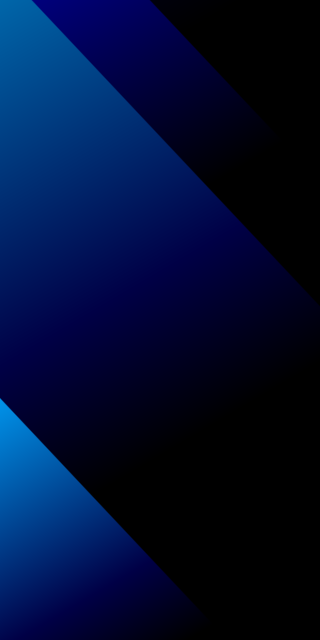
Reproduce this background procedurally as a Shadertoy shader.

```glsl
// Diagonal overlapping panels in blue, each fading down into black.
// Parallel slanted edges split the canvas; within each panel a linear
// gradient runs along a shared, differently tilted fade axis.

#define EDGE_SLOPE 1.062
#define FADE_TILT 0.59
#define FAR_EDGE -0.497
#define MID_EDGE -0.105
#define NEAR_EDGE 1.244

const vec3 BLACK = vec3(0.0);
const vec3 NAVY  = vec3(0.0, 0.0, 0.275);
const vec3 OCEAN = vec3(0.0, 0.40, 0.665);
const vec3 AZURE = vec3(0.0, 0.58, 0.92);
const vec3 ROYAL = vec3(0.0, 0.0, 0.52);
const vec3 DUSK  = vec3(0.0, 0.0, 0.13);

// Position of x between a and b, limited to 0..1
float ramp(float a, float b, float x) {
    return clamp((x - a) / (b - a), 0.0, 1.0);
}

// Bright colour to navy, then navy to black
vec3 panelFade(vec3 bright, float start, float middle, float end, float t) {
    vec3 upper = mix(bright, NAVY, ramp(start, middle, t));
    return mix(upper, BLACK, ramp(middle, end, t));
}

void mainImage(out vec4 fragColor, in vec2 fragCoord) {
    // Width spans 0..1, height 0..2, measured down from the top
    vec2 p = fragCoord / iResolution.xy;
    p = vec2(p.x, 2.0 * (1.0 - p.y));

    float across = p.y - EDGE_SLOPE * p.x;
    float fade = p.y + FADE_TILT * p.x;
    float soft = 0.6 * fwidth(across);

    // Panels from the far corner to the near one
    vec3 color = mix(DUSK, BLACK, ramp(0.0, 0.443, fade));
    vec3 farPanel = mix(ROYAL, BLACK, ramp(0.0, 0.965, fade));
    vec3 midPanel = panelFade(OCEAN, 0.0, 1.146, 1.72, fade);
    vec3 nearPanel = panelFade(AZURE, NEAR_EDGE, 2.03, 2.345, fade);

    // Layer each panel over the one behind it
    color = mix(color, farPanel, smoothstep(-soft, soft, across - FAR_EDGE));
    color = mix(color, midPanel, smoothstep(-soft, soft, across - MID_EDGE));
    color = mix(color, nearPanel, smoothstep(-soft, soft, across - NEAR_EDGE));

    fragColor = vec4(color, 1.0);
}
```
